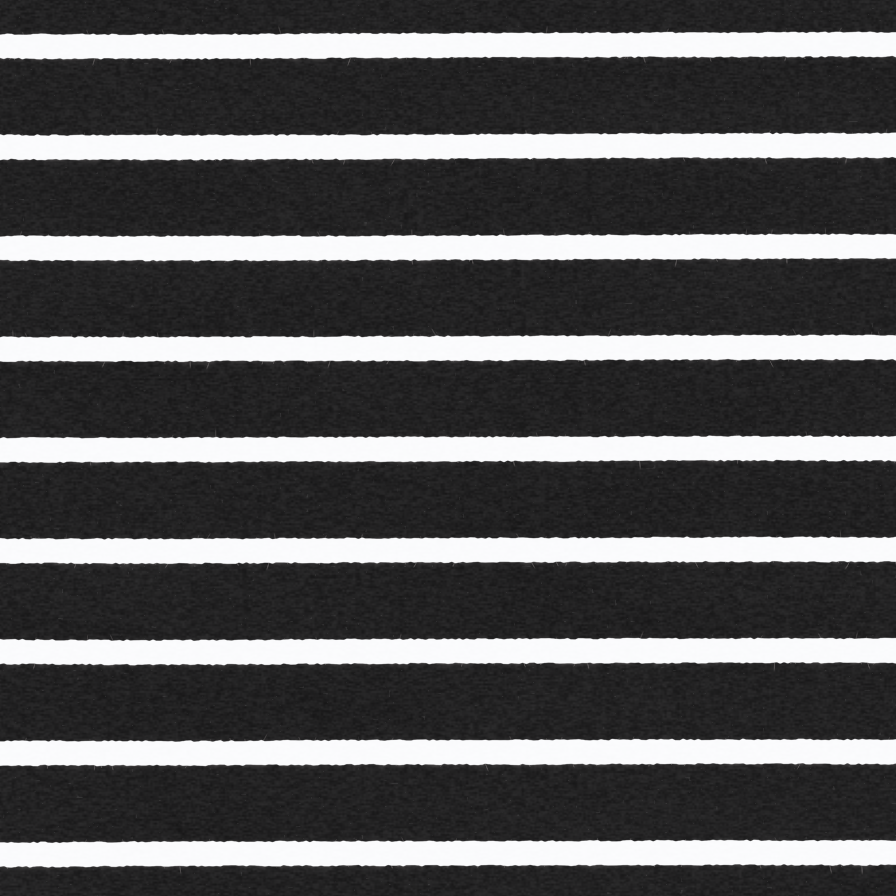
Reproduce this texture procedurally as a Shadertoy shader.

```glsl
// Black knitted jersey with nine narrow white stripes, fuzzy edges and fine grain.
#define STRIPE_PITCH 0.1127
#define FIRST_STRIPE 0.0475
#define STRIPE_WIDTH 0.0274
#define TILT 0.0019
#define WOBBLE 0.0011
#define STITCHES 240.0
#define FIBRE_CELLS 80.0
#define GRAIN 0.085
#define INK vec3(0.133, 0.131, 0.134)
#define WHITE vec3(0.982, 0.984, 0.990)
#define LINT vec3(0.46, 0.44, 0.44)

float hash(vec2 p) {
    vec3 q = fract(vec3(p.xyx) * 0.1031);
    q += dot(q, q.yzx + 33.33);
    return fract((q.x + q.y) * q.z);
}

float noise(vec2 p) {
    vec2 cell = floor(p), f = fract(p);
    f = f * f * (3.0 - 2.0 * f);
    return mix(mix(hash(cell), hash(cell + vec2(1, 0)), f.x),
               mix(hash(cell + vec2(0, 1)), hash(cell + vec2(1, 1)), f.x), f.y);
}

// Stray upright hairs; outside is the distance beyond the stripe edge.
float fibres(float x, float outside, float seed, float aa) {
    float hair = 0.0;
    float cell = floor(x * FIBRE_CELLS);
    for (float i = -1.0; i <= 1.0; i++) {
        vec2 id = vec2(cell + i, seed);
        float present = step(0.8, hash(id + 3.1));
        float reach = mix(0.002, 0.011, pow(hash(id + 7.7), 3.0));
        float lean = (hash(id + 11.3) - 0.5) * 1.2;
        float root = (cell + i + hash(id)) / FIBRE_CELLS;
        float d = abs(x - root - lean * outside);
        float along = smoothstep(-0.001, 0.0005, outside)
                    * (1.0 - smoothstep(reach * 0.5, reach, outside));
        hair = max(hair, present * along * (1.0 - smoothstep(0.0002, 0.0002 + aa, d)));
    }
    return hair;
}

void mainImage(out vec4 fragColor, in vec2 fragCoord) {
    vec2 uv = fragCoord / iResolution.xy;
    float aa = 1.0 / iResolution.y;

    // Slight tilt and slow bending of the cloth.
    float bend = TILT * (smoothstep(0.0, 1.0, uv.x) - 0.5)
               + WOBBLE * (noise(vec2(uv.x * 5.0, uv.y * 4.0)) - 0.5);
    float y = uv.y - FIRST_STRIPE - bend;
    float row = floor(y / STRIPE_PITCH + 0.5);
    float offset = y - row * STRIPE_PITCH;
    float side = offset < 0.0 ? 0.0 : 1.0;

    // Knit teeth roughen each stripe edge.
    float seed = row * 2.0 + side + 20.0;
    float teeth = (noise(vec2(uv.x * STITCHES, seed)) - 0.5) * 0.0016;
    float outside = abs(offset) - 0.5 * STRIPE_WIDTH + teeth;
    float stripe = 1.0 - smoothstep(-0.8 * aa, 0.8 * aa, outside);

    // Black yarn: fine grain drawn out sideways, plus soft tonal drift.
    float grain = 0.6 * noise(uv * vec2(190.0, 470.0))
                + 0.4 * noise(uv * vec2(420.0, 390.0) + 17.0) - 0.5;
    float drift = noise(uv * vec2(5.0, 14.0) + 5.0) - 0.5;
    vec3 color = INK + GRAIN * grain + 0.012 * drift;
    float fleck = smoothstep(0.93, 1.0, noise(uv * vec2(230.0, 310.0) + 41.0));
    color += 0.07 * fleck;

    // Lint gathers mostly under the lower edge of a stripe.
    float patches = noise(vec2(uv.x * 130.0, seed + 60.0));
    float fuzz = exp(-max(outside, 0.0) / 0.0022) * patches * mix(0.5, 0.18, side);
    float hair = fibres(uv.x, outside, seed, aa) * mix(0.55, 0.35, side);
    color = mix(color, LINT, clamp(max(fuzz, hair), 0.0, 1.0));

    // White yarn with a faint weave.
    vec3 white = WHITE + 0.012 * grain;
    color = mix(color, white, stripe);
    fragColor = vec4(clamp(color, 0.0, 1.0), 1.0);
}
```
